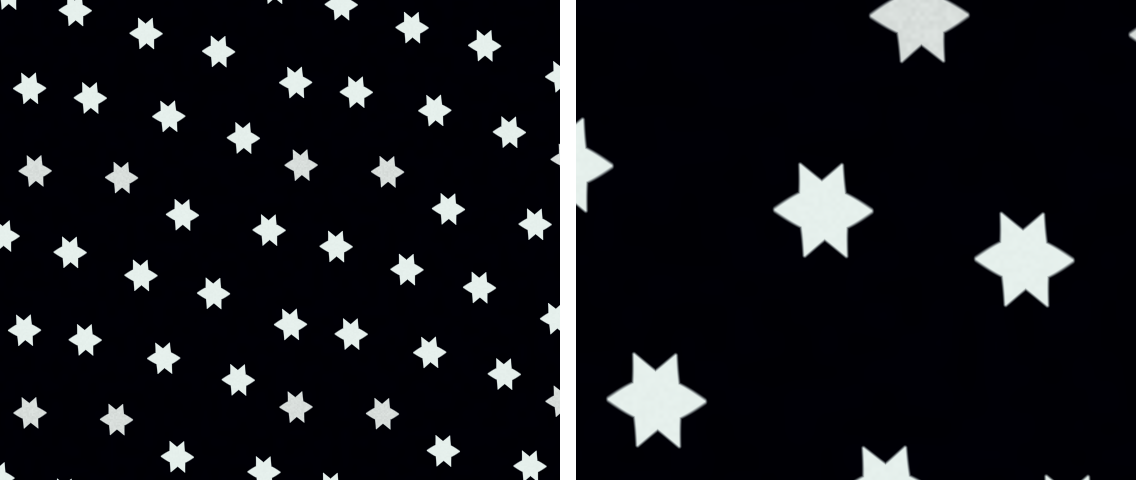
Left, the full canvas; right, a detail of the centre.
Write a WebGL 2 fragment shader that draws this pattern.

```glsl
#version 300 es
precision highp float;

uniform vec2 u_resolution;
out vec4 outColor;

const float PI = 3.14159265;
const int STARS_PER_TILE = 11;
const float STAR_RADIUS = 0.0295;
const float JITTER = 0.04;

const vec3 NIGHT = vec3(0.0, 0.0, 0.02);
const vec3 WHITE = vec3(0.90, 0.94, 0.925);
const vec3 GREY = vec3(0.84, 0.86, 0.85);

// Two random values from a position, without sine
vec2 hash22(vec2 p) {
    vec3 q = fract(p.xyx * vec3(0.1031, 0.1030, 0.0973));
    q += dot(q, q.yzx + 33.33);
    return fract((q.xx + q.yz) * q.zy);
}

float valueNoise(vec2 p) {
    vec2 cell = floor(p);
    vec2 f = fract(p);
    f = f * f * (3.0 - 2.0 * f);
    float low = mix(hash22(cell).x, hash22(cell + vec2(1, 0)).x, f.x);
    float high = mix(hash22(cell + vec2(0, 1)).x, hash22(cell + vec2(1, 1)).x, f.x);
    return mix(low, high, f.y);
}

// Signed distance to a hand-cut six-pointed star with blunted tips
float starDistance(vec2 p, float radius) {
    float blunt = 0.035 * radius;
    p.x += 0.06 * p.y;
    p.y *= 0.96;
    float angle = atan(p.y, p.x);
    angle -= 0.10 * sin(2.0 * angle);
    angle = abs(mod(angle + PI / 6.0, PI / 3.0) - PI / 6.0);
    vec2 folded = length(p) * vec2(cos(angle), sin(angle));
    vec2 tip = vec2(radius - blunt, 0.0);
    vec2 notch = 0.54 * radius * vec2(cos(PI / 6.0), 0.5);
    vec2 edge = notch - tip;
    vec2 rel = folded - tip;
    float along = clamp(dot(rel, edge) / dot(edge, edge), 0.0, 1.0);
    float side = sign(rel.x * edge.y - rel.y * edge.x);
    return side * length(rel - edge * along) - blunt;
}

// Star centre in tile space: a skewed lattice with a little jitter
vec2 starCentre(float index, float jitter) {
    vec2 lattice = vec2(index, 7.0 * index) / float(STARS_PER_TILE);
    return lattice + jitter * (2.0 * hash22(vec2(index + 3.0, 17.0)) - 1.0);
}

mat2 rotation(float angle) {
    float c = cos(angle), s = sin(angle);
    return mat2(c, s, -s, c);
}

void main() {
    vec2 p = gl_FragCoord.xy / u_resolution.x;
    float softness = max(0.0012, 0.75 / u_resolution.x);

    // Slightly skewed repeating tile
    mat2 tile = mat2(0.475, 0.0104, 0.0091, 0.432);
    vec2 tilePos = inverse(tile) * (p - vec2(0.036, 0.715));

    // Dark ground with faint mottling
    vec3 color = NIGHT + vec3(0.0, 0.0, 0.012) * (valueNoise(p * 60.0) - 0.5);
    float grain = valueNoise(p * 380.0) - 0.5;

    // Scattered stars, each measured from its nearest repeat
    for (int i = 0; i < STARS_PER_TILE; i++) {
        float index = float(i);
        vec2 offset = tilePos - starCentre(index, JITTER);
        offset = tile * (offset - round(offset));
        vec2 variation = hash22(vec2(index + 41.0, 5.0));
        offset = rotation(0.06 * (variation.x - 0.5)) * offset;
        float dist = starDistance(offset, STAR_RADIUS);
        float cover = 1.0 - smoothstep(-softness, softness, dist);
        float greyness = smoothstep(0.5, 1.0, variation.y);
        vec3 paper = mix(WHITE, GREY, greyness) + grain * mix(0.015, 0.05, greyness);
        // Cool rim where paper meets ground
        paper += vec3(-0.03, 0.0, 0.03) * (1.0 - cover);
        color = mix(color, paper, cover);
    }

    outColor = vec4(color, 1.0);
}
```
